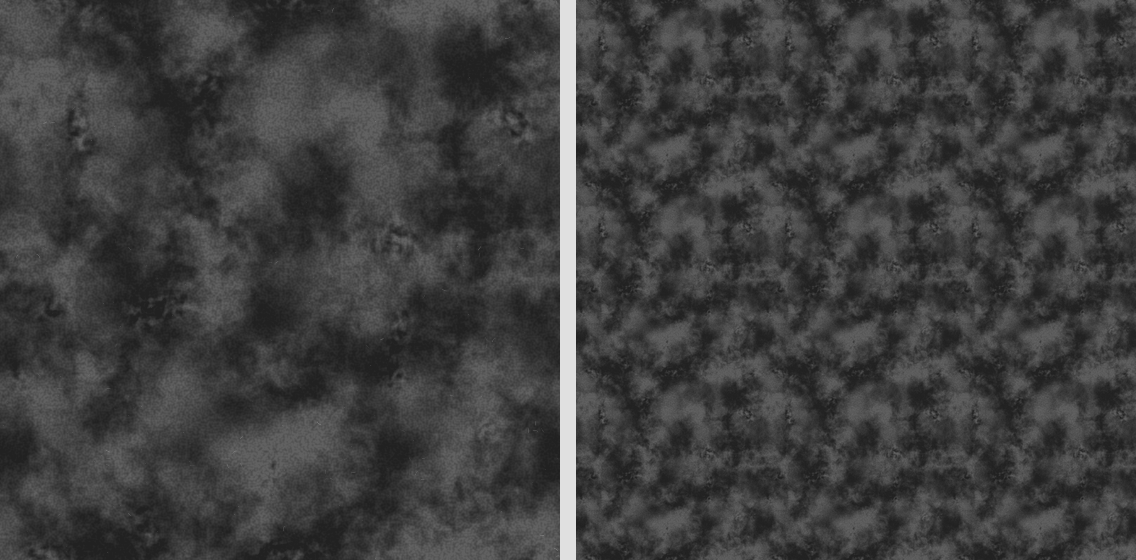
Left: one tile. Right: repeated 3 by 3.
Reproduce this texture procedurally as a three.js fragment shader.

```glsl
// Tiling dark grey smoky grunge: mottled clouds, crumbly patches, fine grain, specks and scratches.
varying vec2 vUv;

const float DARK = 0.128;           // deepest grey
const float LIGHT = 0.365;          // palest grey
const float CLOUD_LOW = -0.64;      // cloud value mapped to DARK
const float CLOUD_HIGH = 0.72;      // cloud value mapped to LIGHT
const float CLOUD_FREQ = 5.0;       // largest clouds across the tile
const float CLOUD_GAIN = 0.66;      // weight of each finer octave
const float WARP = 0.016;           // bending of the clouds
const float CRUMB_PATCHES = 9.0;    // patch frequency
const float CRUMB_FREQ = 50.0;      // crumb frequency inside patches
const float CRUMB_DEPTH = 0.24;
const float GRAIN_FREQ = 230.0;
const float GRAIN_DEPTH = 0.085;
const float SPECK_CELLS = 90.0;
const float SPECK_SHARE = 0.07;
const float SCRATCH_CELLS = 80.0;
const float SCRATCH_SHARE = 0.16;
const float MARK_WIDTH = 0.0015;    // soft width of specks and scratches
const float TAU = 6.2831853;

vec2 hash2(vec2 cell, float seed) {
  vec3 q = fract(vec3(cell.xyx + seed * 7.31) * vec3(0.1031, 0.1030, 0.0973));
  q += dot(q, q.yzx + 33.33);
  return fract((q.xx + q.yz) * q.zy);
}

// Wrapped gradient at one lattice corner, dotted with the offset to it
float corner(vec2 cell, vec2 offset, float period, float seed) {
  float angle = TAU * hash2(mod(cell, period), seed).x;
  return dot(vec2(cos(angle), sin(angle)), offset);
}

// Gradient noise that repeats once per tile; shifted to hide the lattice
float noise(vec2 uv, float freq, float seed) {
  vec2 p = uv * freq + hash2(vec2(seed, 3.0), 1.0);
  vec2 i = floor(p);
  vec2 f = p - i;
  vec2 w = f * f * f * (f * (f * 6.0 - 15.0) + 10.0);
  vec2 e = vec2(1.0, 0.0);
  float low = mix(corner(i, f, freq, seed), corner(i + e.xy, f - e.xy, freq, seed), w.x);
  float high = mix(corner(i + e.yx, f - e.yx, freq, seed),
                   corner(i + e.xx, f - e.xx, freq, seed), w.x);
  return mix(low, high, w.y);
}

// Octaves of noise; the finer ones swell and fade from place to place
float clouds(vec2 uv) {
  float mottle = 1.0 + 1.3 * noise(uv, 6.0, 21.0);
  float sum = 0.0;
  float weight = 1.0;
  float freq = CLOUD_FREQ;
  for (int octave = 0; octave < 5; octave++) {
    float local = octave < 2 ? 1.0 : mottle;
    sum += weight * local * noise(uv, freq, 11.0 + float(octave));
    weight *= CLOUD_GAIN;
    freq *= 2.0;
  }
  return sum;
}

float softMark(float dist) {
  return 1.0 - smoothstep(0.0, MARK_WIDTH, dist);
}

// One tiny dot in a few cells
float specks(vec2 uv) {
  vec2 p = uv * SPECK_CELLS;
  vec2 cell = mod(floor(p), SPECK_CELLS);
  vec2 center = 0.2 + 0.6 * hash2(cell, 31.0);
  vec2 chance = hash2(cell, 32.0);
  float dist = length(fract(p) - center) / SPECK_CELLS;
  return step(chance.x, SPECK_SHARE) * (0.2 + 0.8 * chance.y * chance.y) * softMark(dist);
}

// One short, slightly bowed hairline in a few cells
float scratches(vec2 uv) {
  vec2 p = uv * SCRATCH_CELLS;
  vec2 cell = mod(floor(p), SCRATCH_CELLS);
  vec2 chance = hash2(cell, 41.0);
  vec2 shape = hash2(cell, 42.0);
  float angle = TAU * shape.x;
  vec2 along = vec2(cos(angle), sin(angle));
  vec2 q = fract(p) - 0.5;
  q = vec2(dot(q, along), dot(q, vec2(-along.y, along.x)));
  q.y += (shape.y - 0.5) * 1.6 * q.x * q.x;
  q.x -= clamp(q.x, -0.1 - 0.25 * shape.y, 0.3);
  return step(chance.x, SCRATCH_SHARE) * (0.2 + 0.8 * chance.y) * softMark(length(q) / SCRATCH_CELLS);
}

void main() {
  vec2 bend = vec2(noise(vUv, 14.0, 51.0), noise(vUv, 14.0, 52.0));
  vec2 uv = vUv + WARP * bend;

  // Broad smoky tone
  float tone = mix(DARK, LIGHT, smoothstep(CLOUD_LOW, CLOUD_HIGH, clouds(uv)));

  // Sparse patches of small dark and light crumbs
  float patchMask = smoothstep(0.24, 0.55, noise(uv, CRUMB_PATCHES, 61.0));
  float crumbs = noise(uv, CRUMB_FREQ, 62.0) + 0.6 * noise(uv, 2.0 * CRUMB_FREQ, 63.0);
  tone += CRUMB_DEPTH * patchMask * crumbs;

  // Powdery grain, stronger on the pale areas
  float grain = noise(vUv, GRAIN_FREQ, 71.0) + 0.5 * noise(vUv, 0.5 * GRAIN_FREQ, 72.0);
  tone = clamp(tone, DARK, LIGHT);
  tone += GRAIN_DEPTH * grain * mix(0.5, 1.0, smoothstep(DARK, LIGHT, tone));
  tone = clamp(tone, DARK, LIGHT + 0.015);

  // Dust, and hairlines gathered in small clusters
  float cluster = smoothstep(0.25, 0.45, noise(vUv, 13.0, 81.0));
  tone += 0.10 * specks(vUv) + 0.14 * cluster * scratches(vUv);
  gl_FragColor = vec4(vec3(tone), 1.0);
}
```
